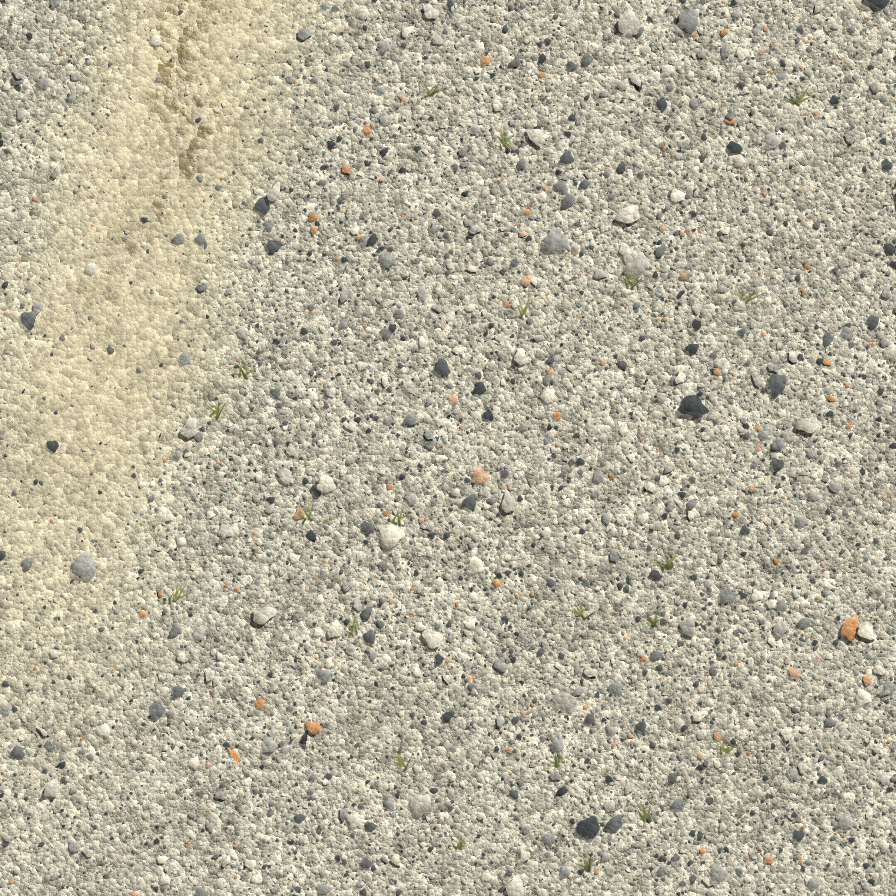
A WebGL 2 fragment shader for this texture:

```glsl
#version 300 es
precision highp float;
// Sunlit gravel ground with a pale sandy wheel track along the left side.
// Cellular grains shade the soil; scattered stones of four sizes with cast
// shadows lie on top, followed by a few thin tufts of grass.
uniform vec2 u_resolution;
out vec4 fragColor;

const vec2 LIGHT = vec2(0.6, 0.8);

vec3 hash3(vec2 p) {
  vec3 q = fract(p.xyx * vec3(0.1031, 0.1030, 0.0973));
  q += dot(q, q.yxz + 33.33);
  return fract((q.xxy + q.yzz) * q.zyx);
}

mat2 rotation(float a) {
  return mat2(cos(a), sin(a), -sin(a), cos(a));
}

// Brightness offset of the nearest grain: its own tone plus its lit slope.
float grains(vec2 p) {
  vec2 cell = floor(p), nearest = vec2(0.0);
  float best = 9.0, tone = 0.0;
  for (int y = -1; y <= 1; y++)
  for (int x = -1; x <= 1; x++) {
    vec2 id = cell + vec2(x, y);
    vec3 h = hash3(id + 17.0);
    vec2 d = p - id - h.xy;
    if (dot(d, d) < best) {
      best = dot(d, d);
      nearest = d;
      tone = h.z;
    }
  }
  return tone - 0.5 + 0.9 * dot(nearest, LIGHT);
}

// Broad soft variation from warped sines, about -1 to 1.
float blotches(vec2 p) {
  p += 0.7 * sin(p.yx * 1.7 + vec2(1.0, 4.0));
  return 0.5 * sin(p.x + 2.0 * sin(p.y * 0.6)) + 0.5 * sin(p.y * 1.3 - p.x * 0.7);
}

// Signed distance to a slightly angular pebble.
float pebble(vec2 d, float radius, vec3 h) {
  vec2 q = rotation(h.x * 6.28) * d;
  q.y *= 1.0 + 0.6 * h.y;
  float a = atan(q.y, q.x);
  return length(q) * (1.0 + 0.12 * sin(3.0 * a + h.z * 9.0) + 0.07 * sin(5.0 * a + h.y * 20.0)) - radius;
}

vec3 stoneColour(vec3 h) {
  vec3 c = mix(vec3(0.29, 0.31, 0.31), vec3(0.62, 0.62, 0.59), smoothstep(0.0, 0.4, h.x));
  c = mix(c, vec3(0.90, 0.87, 0.78), smoothstep(0.3, 0.9, h.x));
  vec3 ochre = mix(vec3(0.80, 0.56, 0.33), vec3(0.85, 0.71, 0.60), h.z);
  return mix(c, ochre, step(0.95, h.y));
}

vec3 addStones(vec3 colour, vec2 uv, float cells, float share, float grit) {
  vec2 p = uv * cells, cell = floor(p);
  float blur = 0.8 * cells / u_resolution.y;
  for (int y = -1; y <= 1; y++)
  for (int x = -1; x <= 1; x++) {
    vec2 id = cell + vec2(x, y);
    vec3 place = hash3(id + cells), h = hash3(id + cells * 3.0 + 41.0);
    if (place.z > share) continue;
    vec2 d = p - id - place.xy;
    float radius = mix(0.17, 0.40, h.z * h.z);
    float shadow = pebble(d + LIGHT * radius * 0.45, radius, h);
    colour *= 1.0 - mix(0.25, 0.65, h.y) * smoothstep(blur, -blur, shadow);
    vec3 lit = stoneColour(hash3(id + cells * 5.0 + 7.0));
    lit *= 0.97 + 0.24 * dot(d, LIGHT) / radius + 0.55 * grit;
    colour = mix(colour, lit, smoothstep(blur, -blur, pebble(d, radius, h)));
  }
  return colour;
}

vec3 addGrass(vec3 colour, vec2 uv, float share) {
  vec2 p = uv * 12.0, cell = floor(p);
  for (int y = -1; y <= 1; y++)
  for (int x = -1; x <= 1; x++) {
    vec2 id = cell + vec2(x, y);
    vec3 tuft = hash3(id + 230.0);
    if (tuft.z > share) continue;
    for (int i = 0; i < 6; i++) {
      vec3 h = hash3(id * 7.0 + float(i) * 13.0 + 90.0);
      vec2 d = p - id - tuft.xy - 0.12 * (h.yz - 0.5);
      vec2 blade = rotation((h.x - 0.5) * 2.6) * vec2(0.0, 0.10 + 0.16 * h.y);
      float t = clamp(dot(d, blade) / dot(blade, blade), 0.0, 1.0);
      float edge = length(d - blade * t) - 0.017 * (1.0 - t);
      float cover = smoothstep(0.012, -0.012, edge);
      colour = mix(colour, mix(vec3(0.24, 0.27, 0.12), vec3(0.56, 0.60, 0.31), h.z), 0.8 * cover);
    }
  }
  return colour;
}

void main() {
  vec2 uv = gl_FragCoord.xy / u_resolution.y;
  float patches = blotches(uv * 19.0);

  // Sandy track, curving from the lower left up to the top edge
  float across = uv.x - 0.01 - 0.23 * pow(uv.y, 1.5) + 0.012 * patches;
  float track = smoothstep(0.19, 0.03, abs(across)) * smoothstep(0.0, 0.6, uv.y);

  // Soil grains
  float grit = 0.17 * grains(uv * 85.0) + 0.22 * grains(uv * 150.0 + 5.0) + 0.22 * grains(uv * 270.0 + 9.0);
  vec3 colour = mix(vec3(0.745, 0.725, 0.645), vec3(0.84, 0.795, 0.66), track);
  colour *= 1.0 + 0.035 * patches + grit * mix(1.15, 0.65, track);

  // Crumbled ruts running along the track
  float clods = grains(rotation(0.55) * uv * vec2(60.0, 60.0) * 0.9) + 0.8 * grains(uv * 125.0 + 3.0);
  float rut = smoothstep(0.05, 0.0, abs(across + 0.02 * sin(uv.y * 21.0))) * smoothstep(0.5, 0.95, uv.y);
  colour *= 1.0 - rut * smoothstep(0.1, -0.9, clods) * vec3(0.36, 0.40, 0.48);

  // Stones from small to large, sparse on the track
  float cells = 185.0, share = 0.50;
  for (int i = 0; i < 4; i++) {
    float density = (1.0 - 0.85 * track) * (0.9 + 0.3 * patches) * mix(0.6, 1.1, smoothstep(0.05, 0.4, uv.x));
    colour = addStones(colour, uv, cells, share * density, grit);
    cells = floor(cells * 0.54);
    share *= 0.72;
  }

  colour = addGrass(colour, uv, 0.2 * (1.0 - track));
  fragColor = vec4(clamp(colour, 0.0, 1.0), 1.0);
}
```
